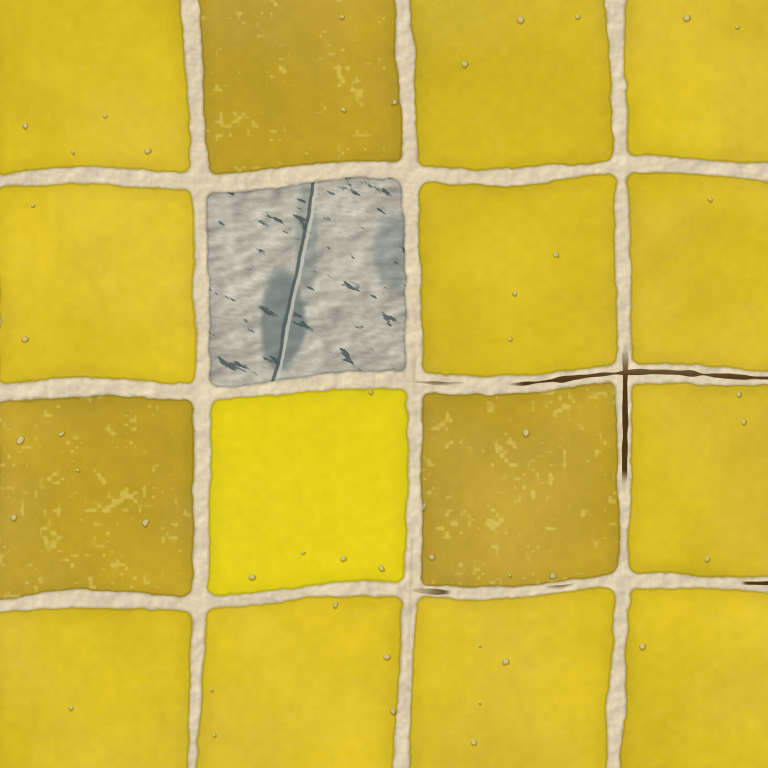
This texture is drawn by a WebGL 1 fragment shader. Its source:

```glsl
precision highp float;
// Hand-made glazed tiles in yellow tones, with one weathered grey tile, set in pale grout.
// A bent grid gives the cells; each holds a jittered rounded box with ragged edges.
// Noise layers add glaze mottling, specks, pits, stains and cracked joints.
uniform vec2 u_resolution;

#define PITCH 0.275
#define JOINT_HALF 0.0098
#define CORNER 0.012
#define RAGGED 0.0032
#define YELLOW vec3(0.845, 0.735, 0.150)
#define OCHRE vec3(0.735, 0.620, 0.165)
#define LEMON vec3(0.895, 0.820, 0.110)
#define GROUT vec3(0.865, 0.805, 0.680)
#define GREY vec3(0.715, 0.700, 0.640)
#define STAIN vec3(0.370, 0.430, 0.430)
#define CRACK vec3(0.300, 0.210, 0.090)

float hash(vec2 p) {
  return fract(sin(dot(p, vec2(127.1, 311.7))) * 43758.5453);
}

float noise(vec2 p) {
  vec2 i = floor(p), f = fract(p);
  f = f * f * (3.0 - 2.0 * f);
  return mix(mix(hash(i), hash(i + vec2(1.0, 0.0)), f.x),
             mix(hash(i + vec2(0.0, 1.0)), hash(i + 1.0), f.x), f.y);
}

float fbm(vec2 p) {
  float sum = 0.0, amp = 0.5;
  for (int i = 0; i < 4; i++) {
    sum += amp * noise(p);
    p = p * 2.07 + 17.3;
    amp *= 0.5;
  }
  return sum / 0.9375;
}

// Shading of a rough surface lit from the upper left
float relief(vec2 p) {
  return fbm(p) - fbm(p + vec2(-0.3, 0.3));
}

float roundedBox(vec2 p, vec2 halfSize, float r) {
  vec2 q = abs(p) - halfSize + r;
  return length(max(q, 0.0)) + min(max(q.x, q.y), 0.0) - r;
}

// Bent grid: columns bow sideways, rows climb to the right
vec2 gridCoord(vec2 p) {
  float left = 0.25 + 0.014 * sin(3.14159 * p.y);
  float base = 0.211 + 0.035 * p.x + 0.006 * sin(p.x * 17.0);
  return vec2((p.x - left) / PITCH, (p.y - base) / (0.276 - 0.008 * p.x));
}

float tileDistance(vec2 local, vec2 id, vec2 p) {
  vec2 jitter = vec2(hash(id + 3.1), hash(id + 7.7)) - 0.5;
  float turn = 0.035 * (hash(id + 5.3) - 0.5);
  local += turn * vec2(-local.y, local.x) - 0.005 * jitter;
  float d = roundedBox(local, vec2(0.5 * PITCH - JOINT_HALF), CORNER);
  d += 0.006 * (noise(p * 13.0) - 0.5);
  return d + RAGGED * (noise(p * 55.0) + 0.5 * noise(p * 150.0) - 0.75);
}

vec3 glaze(vec2 id, vec2 local, vec2 p) {
  float kind = 2.0 * abs(id.x) + id.y;
  float isOchre = 1.0 - step(0.5, abs(kind - 2.0));
  float isLemon = 1.0 - step(0.5, abs(kind));
  vec3 c = mix(mix(YELLOW, OCHRE, isOchre), LEMON, isLemon);
  float plain = 1.0 - 0.7 * isLemon;
  c *= 1.0 + 0.05 * (hash(id + 1.9) - 0.5) * plain;
  c *= 1.0 + 0.14 * (fbm(p * 9.0 + id * 5.0) - 0.5) * plain;
  c *= 1.0 + 0.06 * (fbm(p * 90.0) - 0.5);
  c.b += 0.05 * smoothstep(0.4, 0.7, fbm(p * 6.0 + 9.0)) * plain;
  float specks = smoothstep(0.66, 0.86, 0.6 * noise(p * 170.0) + 0.4 * noise(p * 45.0));
  c = mix(c, vec3(0.87, 0.79, 0.40), specks * (0.12 + 0.45 * isOchre) * plain);

  // Sparse chips, pale with a dark lower rim
  vec2 cell = floor(p * 17.0);
  vec2 centre = 0.2 + 0.6 * vec2(hash(cell + 2.3), hash(cell + 8.9));
  vec2 toChip = fract(p * 17.0) - centre + 0.06 * (noise(p * 130.0) - 0.5);
  float size = (0.03 + 0.06 * hash(cell + 4.4)) * step(0.78, hash(cell + 6.1));
  float rim = smoothstep(size + 0.02, size, length(toChip + vec2(-0.01, 0.025)));
  c = mix(c, OCHRE * 0.75, 0.6 * rim * step(0.01, size));
  return mix(c, GROUT, 0.75 * smoothstep(size, size * 0.5, length(toChip)) * step(0.01, size));
}

vec3 weathered(vec2 u, vec2 p) {
  vec3 c = GREY * (1.0 + 0.20 * (fbm(p * 16.0) - 0.5) + 0.5 * relief(p * vec2(38.0, 75.0)));
  float wobble = 0.3 * (fbm(p * 28.0) - 0.5);
  float seam = u.x + 0.12 - 0.22 * u.y + 0.15 * wobble;
  float lower = length((u - vec2(-0.24, -0.38)) / vec2(0.24, 0.5)) + wobble;
  float upper = length((u - vec2(0.0, 0.35)) / vec2(0.12, 0.6)) + wobble;
  float side = length((u - vec2(0.82, 0.22)) / vec2(0.22, 0.42)) + wobble;
  float stain = max(smoothstep(1.05, 0.75, lower), 0.5 * smoothstep(1.1, 0.6, upper));
  stain = max(stain, 0.6 * smoothstep(1.1, 0.65, side));
  c = mix(c, STAIN, 0.65 * stain);
  float scuffs = smoothstep(0.69, 0.78, fbm(p * vec2(55.0, 80.0) + p.yx * 30.0));
  c = mix(c, STAIN * 0.75, 0.8 * scuffs);
  c = mix(c, STAIN * 0.8, 0.8 * smoothstep(0.03, 0.01, abs(seam)));
  return mix(c, GREY * 1.15, 0.7 * smoothstep(0.025, 0.01, abs(seam - 0.03)));
}

void main() {
  vec2 p = gl_FragCoord.xy / u_resolution;
  float aa = 1.0 / min(u_resolution.x, u_resolution.y);
  vec2 grid = gridCoord(p);
  vec2 id = floor(grid);
  vec2 f = fract(grid) - 0.5;
  float d = tileDistance(f * PITCH, id, p);

  // Grout with grain, contact shadow and dark splits at the lower right
  vec3 grout = GROUT * (1.0 + 0.25 * relief(p * 70.0) + 0.06 * (fbm(p * 20.0) - 0.5));
  grout *= 1.0 - 0.13 * smoothstep(0.004, 0.0, d);
  vec2 edge = (0.5 - abs(f)) * PITCH;
  float split = min(edge.x, edge.y) + 0.004 * (noise(p * 60.0) - 0.5);
  float broken = smoothstep(0.5, 0.6, noise(p * 11.0)) * smoothstep(0.52, 0.6, p.x);
  broken *= 1.0 - smoothstep(0.5, 0.56, p.y);
  grout = mix(grout, CRACK, broken * smoothstep(0.0035, 0.0015, split));

  // Tile face, darker toward its worn rim
  bool isGrey = id.x == 0.0 && id.y == 1.0;
  vec3 face = isGrey ? weathered(f * 2.0, p) : glaze(id, f, p);
  face *= 1.0 - 0.05 * smoothstep(-0.025, 0.0, d) - 0.16 * smoothstep(-0.004, 0.0, d);
  gl_FragColor = vec4(mix(face, grout, smoothstep(-aa, aa, d)), 1.0);
}
```
